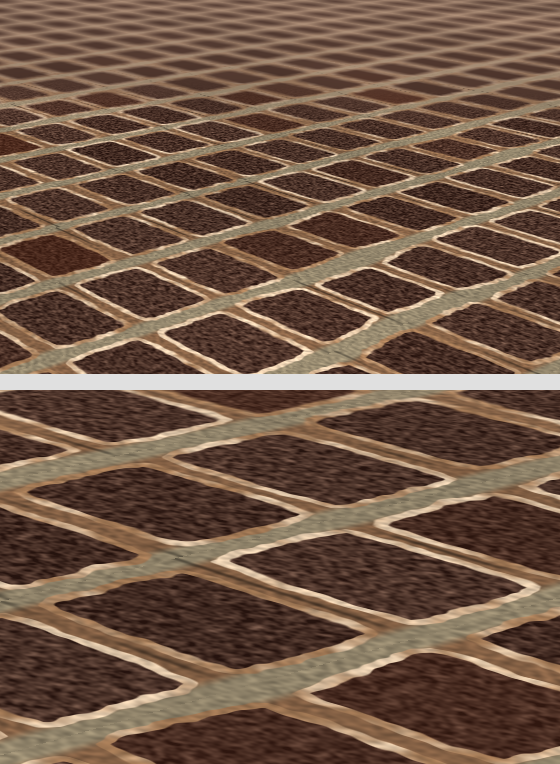
Top, the full canvas; bottom, a detail of the centre.
A Shadertoy shader for this texture:

```glsl
// Dark grainy slabs with pale worn rims, laid in a receding grid that blurs with distance.

// View: lengths are in canvas heights, the grid has one slab per unit square.
const float HORIZON = 1.449;
const vec2 ORIGIN = vec2(0.115, 0.770);
const mat2 GRID = mat2(3.561, -2.001, 7.901, 8.848);
const float FAR_BLUR = 0.008;
const float FOCUS_END = 0.60;

// Slab shape: half sizes across and along, in grid units.
const vec2 RIM_HALF = vec2(0.445, 0.440);
const vec2 SLAB_HALF = vec2(0.385, 0.392);
const float EDGE_WEAR = 0.035;
const float CORNER_WEAR = 0.09;
const float LANE_SPREAD = 0.07;
const float GRAIN_SCALE = 17.0;

const vec3 SLAB_DARK = vec3(0.15, 0.075, 0.055);
const vec3 SLAB_LIGHT = vec3(0.45, 0.33, 0.275);
const vec3 SLAB_RUST = vec3(0.34, 0.15, 0.08);
const vec3 SLAB_FAR = vec3(0.37, 0.265, 0.225);
const vec3 RIM_TAN = vec3(0.63, 0.47, 0.33);
const vec3 RIM_CREAM = vec3(0.91, 0.81, 0.69);
const vec3 LANE_GREY = vec3(0.57, 0.52, 0.42);
const vec3 JOINT_BROWN = vec3(0.52, 0.38, 0.27);
const vec3 GAP_FAR = vec3(0.68, 0.56, 0.47);

vec2 hash22(vec2 p) {
    vec3 q = fract(vec3(p.xyx) * vec3(0.1031, 0.1030, 0.0973));
    q += dot(q, q.yzx + 33.33);
    return fract((q.xx + q.yz) * q.zy);
}

float cornerSlope(vec2 corner, vec2 offset) {
    return dot(hash22(corner) * 2.0 - 1.0, offset);
}

// Gradient noise, roughly -0.7 to 0.7.
float noise(vec2 p) {
    vec2 i = floor(p), f = fract(p);
    vec2 u = f * f * f * (f * (f * 6.0 - 15.0) + 10.0);
    vec2 x = vec2(1.0, 0.0), y = x.yx;
    return mix(mix(cornerSlope(i, f), cornerSlope(i + x, f - x), u.x),
               mix(cornerSlope(i + y, f - y), cornerSlope(i + 1.0, f - 1.0), u.x), u.y);
}

vec2 groundFromScreen(vec2 p) {
    float depth = 1.0 / (HORIZON - p.y);
    return GRID * (vec2(p.x, 1.0) * depth - ORIGIN);
}

// Soft coverage of a box with worn corners.
float boxCover(vec2 p, vec2 halfSize, vec2 softness) {
    vec2 a = abs(p);
    vec2 taper = CORNER_WEAR * pow(2.0 * a.yx, vec2(5.0));
    vec2 cover = smoothstep(-softness, softness, halfSize - taper - a);
    return cover.x * cover.y;
}

void mainImage(out vec4 fragColor, in vec2 fragCoord) {
    vec2 screen = fragCoord / iResolution.y;
    vec2 ground = groundFromScreen(screen);

    // Lens blur grows with distance; detail fades where it is too fine.
    float defocus = smoothstep(FOCUS_END, 1.0, screen.y);
    vec2 footprint = fwidth(ground);
    vec2 softness = footprint * (0.7 + FAR_BLUR * defocus * iResolution.y);
    float sharp = 1.0 - smoothstep(0.08, 0.30, max(softness.x, softness.y));
    float grainFade = 1.0 - smoothstep(0.03, 0.16, max(softness.x, softness.y));

    // Each row slips a little sideways, each slab sits a little off its place.
    float row = floor(ground.y + 0.5);
    ground.x += 0.16 * (hash22(vec2(row + 40.0, 7.0)).x - 0.5) * sharp;
    vec2 cell = vec2(floor(ground.x + 0.5), row);
    vec2 local = ground - cell;
    vec2 seed = hash22(cell + 60.0);
    vec2 tone = hash22(cell + 130.0);

    // Worn outlines and lanes of uneven width.
    vec2 wobble = vec2(noise(ground * 5.0), noise(ground * 5.0 + 31.0))
                + 0.6 * vec2(noise(ground * 13.0 + 9.0), noise(ground * 13.0 + 57.0));
    vec2 worn = local + sharp * (EDGE_WEAR * wobble + 0.045 * (seed - 0.5));
    float spread = LANE_SPREAD * smoothstep(0.0, 0.4, noise(vec2(ground.x * 0.45, row * 3.7))) * sharp;
    vec2 shrink = vec2(0.0, spread);
    float rimCover = boxCover(worn, RIM_HALF - shrink, softness);
    float slabCover = boxCover(worn, SLAB_HALF - shrink, softness);

    // Gaps: grey lanes along the rows, brown joints between neighbours.
    float grit = noise(ground * 24.0) * grainFade;
    float lane = smoothstep(0.38, 0.45, abs(local.y) + spread);
    vec3 gap = mix(JOINT_BROWN, LANE_GREY, lane) * (1.0 + 0.35 * grit);
    float crack = smoothstep(0.47, 0.5, abs(local.x)) * smoothstep(-0.1, 0.3, noise(ground * 1.7 + 20.0));
    gap *= 1.0 - 0.4 * crack * sharp;

    // Rims: tan, with patches bleached to cream.
    float bleach = noise(ground * 3.1 + 80.0) + 0.6 * noise(ground * 9.0) + 0.6 * (tone.x - 0.5);
    vec3 rim = mix(RIM_TAN, RIM_CREAM, smoothstep(-0.4, 0.4, bleach)) * (1.0 + 0.3 * grit);

    // Slab faces: crumbly grain, a few of them rusty.
    float grain = noise(ground * GRAIN_SCALE) + 0.8 * noise(ground * GRAIN_SCALE * 1.9 + 11.0);
    float level = 0.43 + 0.85 * grain * grainFade + 0.16 * (tone.y - 0.5);
    vec3 slab = mix(SLAB_DARK, SLAB_LIGHT, clamp(level, 0.0, 1.2));
    slab = mix(slab, SLAB_RUST, 0.45 * smoothstep(0.80, 1.0, seed.x) * sharp);

    // Distance softens contrast toward hazy tones.
    slab = mix(slab, SLAB_FAR * (0.92 + 0.16 * tone.y * sharp), 0.85 * defocus);
    gap = mix(gap, GAP_FAR, defocus);
    rim = mix(rim, GAP_FAR, defocus);

    vec3 color = mix(mix(gap, rim, rimCover), slab, slabCover);
    color *= 1.0 + 0.12 * noise(ground * 0.35 + 5.0);
    fragColor = vec4(color, 1.0);
}
```
